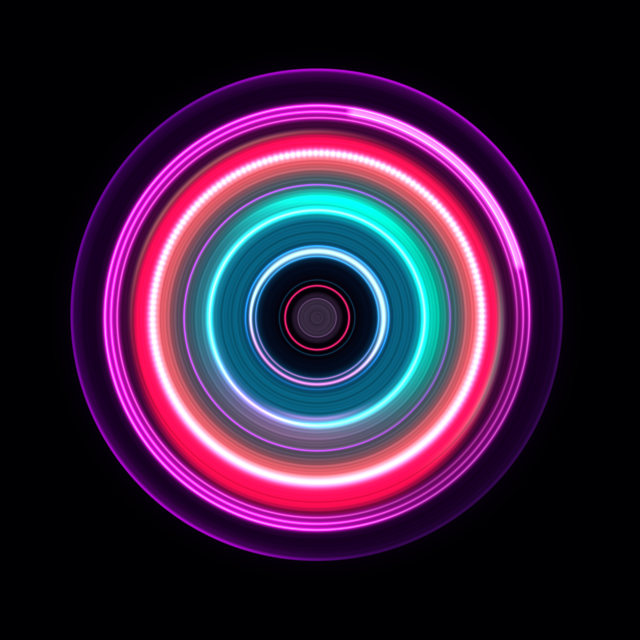
Reproduce this background procedurally as a Shadertoy shader.

```glsl
// Spinning light disc on black: concentric neon rings from violet rim to dark hub.
// A radial colour ramp forms the body; Gaussian rings, faded by angular sweeps,
// add the glowing trails, and layered sines give fine circular streaks.

const vec2 HUB = vec2(0.4955, 0.5035);
const vec2 RIM_CENTRE = vec2(0.4948, 0.5083);
const float RIM_RADIUS = 0.385;

const vec3 VIOLET = vec3(0.62, 0.08, 0.82);
const vec3 MAGENTA = vec3(0.92, 0.06, 0.86);
const vec3 RED = vec3(1.0, 0.05, 0.31);
const vec3 SALMON = vec3(0.85, 0.36, 0.40);
const vec3 TEAL = vec3(0.03, 0.37, 0.49);
const vec3 MINT = vec3(0.0, 0.72, 0.62);
const vec3 CYAN = vec3(0.10, 0.92, 0.93);
const vec3 PALE = vec3(0.88, 0.96, 1.0);
const vec3 PINK = vec3(1.0, 0.42, 0.72);

// Soft ring of the given radius and width
float ring(float r, float radius, float width) {
    float d = (r - radius) / width;
    return exp(-d * d);
}

// Angular window in degrees, counter-clockwise from the right
float sweep(float angle, float middle, float halfSpan, float soft) {
    float d = abs(mod(angle - middle + 180.0, 360.0) - 180.0);
    return 1.0 - smoothstep(halfSpan - soft, halfSpan + soft, d);
}

// Moves to the next ramp colour between two radii
vec3 ramp(vec3 col, vec3 next, float from, float to, float r) {
    return mix(col, next, smoothstep(from, to, r));
}

float streaks(float r, float angle) {
    float bend = 0.6 * sin(radians(angle) + 1.0);
    return (sin(r * 410.0 + bend) + sin(r * 730.0 + 1.7 - bend) + sin(r * 1180.0 + 4.0)) / 3.0;
}

// Broad colours from the hub outwards
vec3 body(float r, float a) {
    float green = sweep(a, 35.0, 75.0, 50.0);
    float low = sweep(a, -100.0, 45.0, 40.0);
    vec3 band = mix(vec3(0.16, 0.40, 0.47), MINT, green);
    band = mix(band, vec3(0.47, 0.36, 0.50), low);
    vec3 ash = mix(vec3(0.33, 0.29, 0.36), vec3(0.17, 0.42, 0.42), green * 0.6);
    vec3 hot = mix(RED, vec3(0.80, 0.07, 0.27), sweep(a, 35.0, 35.0, 30.0));

    vec3 col = vec3(0.21, 0.16, 0.25);
    col = ramp(col, vec3(0.13, 0.08, 0.16), 0.027, 0.031, r);
    col = ramp(col, vec3(0.02, 0.0, 0.03), 0.037, 0.042, r);
    col = ramp(col, vec3(0.01, 0.04, 0.11), 0.055, 0.078, r);
    col = ramp(col, vec3(0.03, 0.22, 0.36), 0.082, 0.098, r);
    col = ramp(col, TEAL, 0.106, 0.125, r);
    col = ramp(col, band, 0.150, 0.176, r);
    col = ramp(col, ash, 0.186, 0.213, r);
    col = ramp(col, SALMON, 0.214, 0.242, r);
    col = ramp(col, hot, 0.250, 0.268, r);
    float edge = 0.016 * sweep(a, -95.0, 55.0, 35.0);
    col = ramp(col, vec3(0.22, 0.02, 0.20), 0.275 + edge, 0.298 + edge, r);
    return ramp(col, vec3(0.085, 0.0, 0.13), 0.312, 0.342, r);
}

// Hub outline, pale ring and cyan ring
vec3 innerRings(float r, float a) {
    float low = sweep(a, -105.0, 65.0, 35.0);
    float top = sweep(a, 60.0, 85.0, 40.0);
    vec3 col = vec3(0.95, 0.14, 0.43) * ring(r, 0.050, 0.0018);
    col += vec3(0.22, 0.16, 0.24) * ring(r, 0.030, 0.0013);
    col += vec3(0.03, 0.18, 0.25) * ring(r, 0.059, 0.0014);
    vec3 pale = mix(PALE, PINK, low);
    col += pale * ring(r, 0.104, mix(0.0028, 0.0052, top));
    col += mix(vec3(0.25, 0.65, 0.9), PINK, low) * ring(r, 0.096, 0.0017) * 0.65;
    col += vec3(0.12, 0.40, 0.72) * ring(r, 0.112, 0.0017) * (1.0 - 0.6 * low);
    vec3 tint = mix(CYAN, vec3(0.45, 0.38, 0.95), sweep(a, -128.0, 28.0, 25.0));
    col += tint * (0.8 * ring(r, 0.168, 0.0042) + 0.24 * ring(r, 0.170, 0.013));
    col += vec3(0.6, 0.4, 0.4) * ring(r, 0.168, 0.0022) * (1.0 - 0.5 * low);
    col += MINT * ring(r, 0.188, 0.010) * sweep(a, 85.0, 35.0, 30.0) * 0.6;
    col += vec3(0.5, 0.12, 0.30) * ring(r, 0.158, 0.004) * sweep(a, -90.0, 22.0, 18.0);
    return col + VIOLET * ring(r, 0.208, 0.0017) * (0.55 + 0.35 * sweep(a, 180.0, 110.0, 40.0));
}

// White-hot red ring, green arcs and magenta trails
vec3 outerRings(float r, float a) {
    float bright = sweep(a, 47.5, 33.5, 1.5);
    float faint = sweep(a, -35.0, 42.0, 25.0);
    float base = sweep(a, -95.0, 75.0, 45.0);
    float beads = 0.88 + 0.12 * sin(radians(a) * 180.0) * (1.0 - base);
    vec3 col = vec3(1.0, 0.88, 0.90) * ring(r, 0.258, mix(0.0065, 0.0085, base)) * beads;
    col += RED * ring(r, 0.264, 0.017) * 0.3;
    col += vec3(0.0, 0.38, 0.23) * ring(r, 0.287, 0.006) * sweep(a, -14.0, 28.0, 22.0);
    col += vec3(0.20, 0.28, 0.13) * ring(r, 0.291, 0.004) * sweep(a, 130.0, 45.0, 30.0);
    for (int i = 0; i < 3; i++) {
        float radius = 0.3315 - 0.0095 * float(i);
        float strength = (1.0 - 0.22 * float(i)) * (1.0 - 0.45 * faint);
        col += MAGENTA * ring(r, radius, 0.0036) * strength * 0.85;
        col += vec3(0.35, 0.5, 0.3) * ring(r, radius, 0.0015) * strength;
    }
    col += vec3(0.85, 0.55, 0.8) * ring(r, 0.3255, 0.0065) * bright;
    return col + MAGENTA * ring(r, 0.324, 0.014) * (0.32 - 0.20 * faint);
}

void mainImage(out vec4 fragColor, in vec2 fragCoord) {
    float side = min(iResolution.x, iResolution.y);
    vec2 uv = (fragCoord - 0.5 * iResolution.xy) / side + 0.5;
    vec2 p = uv - HUB;
    float r = length(p);
    float a = degrees(atan(p.y, p.x + 1e-6));
    float rim = length(uv - RIM_CENTRE);

    vec3 col = body(r, a) * (1.0 + 0.16 * streaks(r, a));
    col += innerRings(r, a) + outerRings(r, a);

    // Violet rim, brightest above and at the lower left
    float lit = max(sweep(a, 60.0, 48.0, 22.0), sweep(a, -128.0, 32.0, 25.0));
    float dim = sweep(a, -40.0, 50.0, 25.0);
    vec3 rimColour = mix(vec3(0.34, 0.02, 0.48), vec3(0.62, 0.03, 0.70), lit);
    rimColour = mix(rimColour, vec3(0.13, 0.03, 0.20), dim);
    col += rimColour * (0.75 * ring(rim, 0.383, 0.003) + 0.28 * ring(rim, 0.379, 0.012));

    float disc = 1.0 - smoothstep(RIM_RADIUS - 0.0015, RIM_RADIUS + 0.0015, rim);
    vec3 night = vec3(0.0, 0.0, 0.006) + vec3(0.02, 0.0, 0.03) * ring(rim, RIM_RADIUS, 0.02);
    fragColor = vec4(clamp(mix(night, col, disc), 0.0, 1.0), 1.0);
}
```
